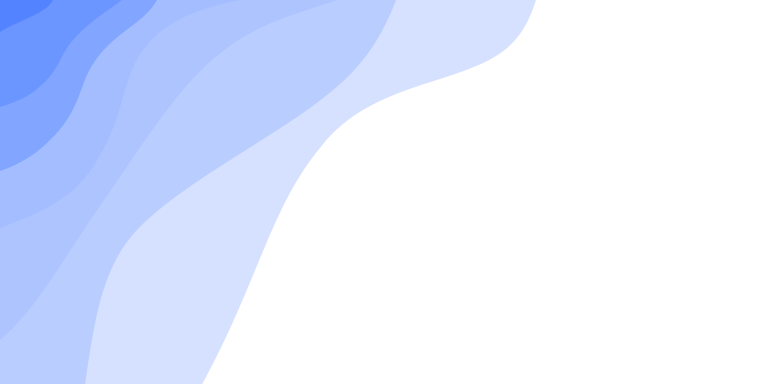
Give the GLSL for this background, as a Shadertoy shader.

```glsl
// Layered blue waves that sweep out of the top left corner over white.
// Each layer is bounded by three joined cubic Bezier arcs that only descend,
// so the edge is found by solving for the arc's height at every point.

const float GRID = 384.0; // design units in the canvas height
const vec3 WHITE = vec3(1.0);

vec2 bezier(vec2 a, vec2 b, vec2 c, vec2 d, float t) {
    float s = 1.0 - t;
    return s * s * s * a + 3.0 * s * t * (s * b + t * c) + t * t * t * d;
}

vec2 bezierTangent(vec2 a, vec2 b, vec2 c, vec2 d, float t) {
    float s = 1.0 - t;
    return s * s * (b - a) + 2.0 * s * t * (c - b) + t * t * (d - c);
}

// Approximate signed distance to a descending arc, negative on its left
float arcDistance(vec2 p, vec2 a, vec2 b, vec2 c, vec2 d) {
    float t = 0.5;
    float stride = 0.25;
    for (int i = 0; i < 14; i++) {
        t += bezier(a, b, c, d, t).y < p.y ? stride : -stride;
        stride *= 0.5;
    }
    vec2 tangent = normalize(bezierTangent(a, b, c, d, t));
    return (p.x - bezier(a, b, c, d, t).x) * abs(tangent.y);
}

// Distance to three arcs joined at p3 and p6, closed below p9
float waveDistance(vec2 p, vec2 p0, vec2 p1, vec2 p2, vec2 p3, vec2 p4,
                   vec2 p5, vec2 p6, vec2 p7, vec2 p8, vec2 p9) {
    float d;
    if (p.y < p3.y) d = arcDistance(p, p0, p1, p2, p3);
    else if (p.y < p6.y) d = arcDistance(p, p3, p4, p5, p6);
    else d = arcDistance(p, p6, p7, p8, p9);
    return max(d, p.y - p9.y);
}

// Lay a tint over the colour with a soft edge
vec3 paint(vec3 base, vec3 tint, float d, float blur) {
    return mix(tint, base, smoothstep(-blur, blur, d));
}

void mainImage(out vec4 fragColor, in vec2 fragCoord) {
    // Design units, with y measured down from the top
    float unit = GRID / iResolution.y;
    vec2 p = vec2(fragCoord.x, iResolution.y - fragCoord.y) * unit;
    float blur = 0.7 * unit;
    vec3 color = WHITE;

    // Palest, widest wave
    float d = waveDistance(p, vec2(536, 0), vec2(520, 50), vec2(495, 61),
        vec2(440, 79), vec2(395, 93), vec2(350, 108),
        vec2(320, 148), vec2(270, 208), vec2(258, 283), vec2(200, 388));
    color = paint(color, vec3(0.84, 0.882, 1.0), d, blur);

    // Pale blue
    d = waveDistance(p, vec2(396, 0), vec2(374, 58), vec2(345, 82),
        vec2(310, 108), vec2(258, 145), vec2(185, 184),
        vec2(145, 222), vec2(103, 260), vec2(95, 315), vec2(84.5, 388));
    color = paint(color, vec3(0.729, 0.804, 1.0), d, blur);

    // Long diagonal
    d = waveDistance(p, vec2(338, 0), vec2(268, 22), vec2(235, 33),
        vec2(190, 82), vec2(158, 118), vec2(130, 163),
        vec2(100, 206), vec2(66, 254), vec2(38, 308), vec2(0, 340));
    color = paint(color, vec3(0.682, 0.769, 1.0), d, blur);

    // Soft blue
    d = waveDistance(p, vec2(240, 0), vec2(178, 12), vec2(145, 34),
        vec2(130, 75), vec2(121, 100), vec2(117, 127),
        vec2(100, 155), vec2(79, 196), vec2(45, 211), vec2(0, 228));
    color = paint(color, vec3(0.643, 0.741, 1.0), d, blur);

    // Mid blue
    d = waveDistance(p, vec2(157, 0), vec2(142, 27), vec2(108, 33),
        vec2(88, 73), vec2(79, 91), vec2(77, 115),
        vec2(48, 142), vec2(35, 155), vec2(18, 165), vec2(0, 171));
    color = paint(color, vec3(0.51, 0.651, 1.0), d, blur);

    // Strong blue
    d = waveDistance(p, vec2(122, 0), vec2(100, 16), vec2(76, 31),
        vec2(64, 53), vec2(58, 64), vec2(53, 76),
        vec2(38, 88), vec2(29, 97), vec2(13, 103), vec2(0, 107));
    color = paint(color, vec3(0.42, 0.584, 1.0), d, blur);

    // Deepest corner
    d = waveDistance(p, vec2(53, 0), vec2(50, 5), vec2(47, 8),
        vec2(40, 12), vec2(34, 16), vec2(27, 18),
        vec2(20, 22), vec2(13, 25), vec2(6, 28), vec2(0, 32));
    color = paint(color, vec3(0.325, 0.514, 1.0), d, blur);

    fragColor = vec4(color, 1.0);
}
```
